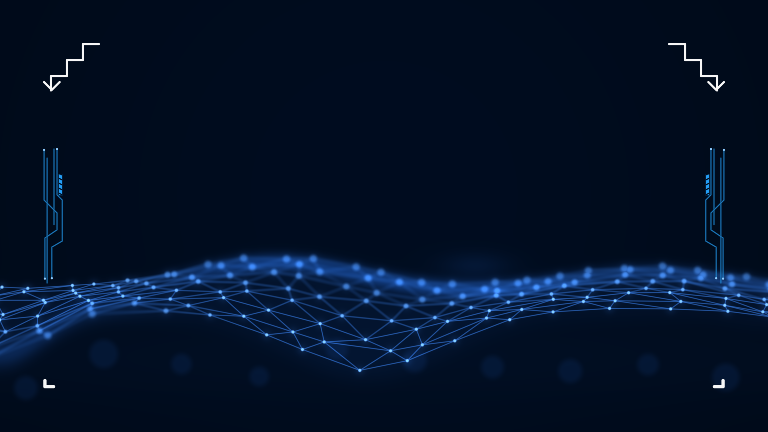
Write a WebGL 2 fragment shader that draws this background.

```glsl
#version 300 es
precision highp float;
// A dark blue backdrop with a rolling wireframe wave, soft bokeh and thin side ornaments.
// The wave is a jittered triangle grid stretched between a back and a front curve;
// blur grows away from the focal rows. Lengths are in canvas heights, origin lower left.
uniform vec2 u_resolution;
out vec4 outColor;

const vec3 NIGHT = vec3(0.0, 0.047, 0.118);
const vec3 HAZE = vec3(0.07, 0.19, 0.39);
const vec3 LINE = vec3(0.21, 0.42, 0.74);
const vec3 NODE = vec3(0.56, 0.80, 1.0);
const vec3 CIRCUIT = vec3(0.12, 0.54, 0.84);
const vec3 WHITE = vec3(0.97);
const float ROWS = 8.0;
const float CENTER = 0.889;
const float BACK_SPACING = 0.082;
const float FRONT_SPACING = 0.118;
const float STAIR = 0.037;
const int BOKEH_COUNT = 10;

vec2 hash2(vec2 p) {
  vec3 q = fract(vec3(p.xyx) * vec3(0.1031, 0.1030, 0.0973));
  q += dot(q, q.yzx + 33.33);
  return fract((q.xx + q.yz) * q.zy);
}

float bump(float x, float center, float width) {
  float t = (x - center) / width;
  return exp(-t * t);
}

float segment(vec2 p, vec2 a, vec2 b) {
  vec2 d = b - a;
  return length(p - a - d * clamp(dot(p - a, d) / dot(d, d), 0.0, 1.0));
}

float stroke(float d, float halfWidth, float px) {
  return 1.0 - smoothstep(halfWidth - 0.5 * px, halfWidth + 0.5 * px, d);
}

// Outline of the wave
float backEdge(float x) { return 0.335 + 0.073 * bump(x, 0.64, 0.28) + 0.05 * bump(x, 1.5, 0.27); }
float frontEdge(float x) {
  return 0.285 - 0.143 * bump(x, 0.85, 0.25) - 0.115 * bump(x, 0.0, 0.14) - 0.02 * smoothstep(1.6, 1.78, x);
}

float rowDepth(float j) { float t = j / (ROWS - 1.0); return mix(t, t * t, 0.3); }

vec2 meshNode(float i, float j) {
  float v = rowDepth(j);
  vec2 r = hash2(vec2(i + 40.0, j + 7.0)) - 0.5;
  float x = CENTER + (i + 0.5 * mod(j, 2.0) + 0.5 * r.x) * mix(BACK_SPACING, FRONT_SPACING, v);
  return vec2(x, mix(backEdge(x), frontEdge(x), clamp(v + 0.09 * r.y, 0.0, 1.0)));
}

vec3 mesh(vec2 p, float px) {
  float dark = 1.0, dots = 0.0;
  for (float j = 0.0; j < ROWS; j++) {
    float v = rowDepth(j);
    float column = floor((p.x - CENTER) / mix(BACK_SPACING, FRONT_SPACING, v));
    float nearBlur = smoothstep(0.55, 0.95, v) * (1.0 - smoothstep(0.2, 0.55, p.x));
    float farBlur = (1.0 - smoothstep(0.05, 0.6, v)) * smoothstep(0.2, 0.5, p.x);
    float blur = max(farBlur, nearBlur);
    float width = mix(0.0012, 0.008, blur) + 0.5 * px;
    float gain = mix(0.6, 0.1, sqrt(blur));
    float radius = mix(0.0038, 0.009, blur);
    float soft = mix(0.5 * px + 0.0008, 0.005, blur);
    float side = mod(j, 2.0) * 2.0 - 1.0;
    for (float k = -2.0; k <= 2.0; k++) {
      float i = column + k;
      vec2 a = meshNode(i, j);
      // Overlapping lines are screened so that crossings do not burn out
      dark *= 1.0 - gain * (1.0 - smoothstep(0.0, width, segment(p, a, meshNode(i + 1.0, j))));
      if (j < ROWS - 1.0) {
        dark *= 1.0 - gain * (1.0 - smoothstep(0.0, width, segment(p, a, meshNode(i, j + 1.0))));
        dark *= 1.0 - gain * (1.0 - smoothstep(0.0, width, segment(p, a, meshNode(i + side, j + 1.0))));
      }
      float d = length(p - a);
      float disc = 1.0 - smoothstep(radius - soft, radius + soft, d);
      dots = max(dots, disc * mix(0.95, 0.36, sqrt(blur)));
      dark *= 1.0 - 0.13 * bump(d, 0.0, 0.012);
    }
  }
  return LINE * (1.0 - dark) * (1.0 - dots) + mix(LINE, NODE, dots) * dots;
}

vec3 ornaments(vec3 color, vec2 p, float px) {
  // Circuit traces with end dots and a hatched tab
  vec2 a[6] = vec2[6](vec2(0.102, 0.653), vec2(0.102, 0.537), vec2(0.132, 0.507),
    vec2(0.132, 0.468), vec2(0.104, 0.449), vec2(0.104, 0.355));
  vec2 b[6] = vec2[6](vec2(0.132, 0.655), vec2(0.132, 0.549), vec2(0.144, 0.537),
    vec2(0.144, 0.442), vec2(0.120, 0.428), vec2(0.120, 0.356));
  float d = min(segment(p, vec2(0.109, 0.634), vec2(0.109, 0.345)), segment(p, vec2(0.125, 0.655), vec2(0.125, 0.48)));
  for (int k = 0; k < 5; k++) d = min(d, min(segment(p, a[k], a[k + 1]), segment(p, b[k], b[k + 1])));
  color = mix(color, CIRCUIT, 0.85 * stroke(d, 0.0013, px));
  float ends = min(min(length(p - a[0]), length(p - b[0])), min(length(p - a[5]), length(p - b[5])));
  color = mix(color, NODE, stroke(ends, 0.0025, px));
  vec2 tab = abs(p - vec2(0.140, 0.572)) - vec2(0.004, 0.024);
  float hatch = abs(fract((p.y + 0.5 * p.x) / 0.0115) - 0.5) * 0.0115;
  color = mix(color, CIRCUIT * 1.15, stroke(max(max(tab.x, tab.y), hatch - 0.0042), 0.0, px));

  // Stepped arrow and corner bracket
  vec2 tip = vec2(0.120, 0.792);
  d = min(segment(p, tip, tip + vec2(-0.018, 0.018)), segment(p, tip, tip + vec2(0.018)));
  for (float k = 0.0; k < 3.0; k++) {
    vec2 s = vec2(0.229, 0.898) - k * STAIR;
    vec2 corner = s - vec2(STAIR, 0.0);
    d = min(d, min(segment(p, s, corner), segment(p, corner, corner - vec2(0.0, STAIR * 0.9))));
    d = min(d, segment(p, corner, corner - vec2(0.0, k < 2.0 ? STAIR : 0.0321)));
  }
  color = mix(color, WHITE, stroke(d, 0.0025, px));
  vec2 c = vec2(0.104, 0.105);
  d = min(segment(p, c, c + vec2(0.0, 0.014)), segment(p, c, c + vec2(0.020, 0.0)));
  return mix(color, WHITE, stroke(d, 0.0038, px));
}

void main() {
  vec2 p = gl_FragCoord.xy / u_resolution.y;
  float px = 1.0 / u_resolution.y, aspect = u_resolution.x * px;
  vec2 fromMiddle = p - vec2(CENTER, 0.55);
  vec3 color = NIGHT * mix(0.72, 1.04, exp(-0.9 * dot(fromMiddle, fromMiddle)));

  // Haze along the far crest, inside the wave and under its near edge
  float back = backEdge(p.x), front = frontEdge(p.x);
  float crest = smoothstep(0.3, 0.6, p.x) * (1.0 - 0.5 * smoothstep(1.15, 1.4, p.x));
  color += HAZE * 0.8 * crest * bump(p.y, back - 0.016, 0.02);
  color += HAZE * 0.14 * smoothstep(front - 0.06, front + 0.03, p.y) * (1.0 - smoothstep(back - 0.03, back + 0.025, p.y));
  color += HAZE * 0.4 * bump(p.y, front + 0.01, 0.03) * (1.0 - smoothstep(0.1, 0.5, p.x));
  color += HAZE * 0.22 * bump(p.x, 1.1, 0.08) * bump(p.y, 0.385, 0.03);
  color += HAZE * 0.05 * bump(p.y, 0.17, 0.1);

  // Large defocused lights below the wave
  for (int k = 0; k < BOKEH_COUNT; k++) {
    vec2 r = hash2(vec2(float(k) + 3.0, 19.0));
    vec2 center = vec2(0.06 + 0.18 * float(k), 0.06 + 0.14 * r.x);
    float radius = mix(0.022, 0.036, r.y);
    color += HAZE * 0.2 * (1.0 - smoothstep(radius - 0.012, radius + 0.008, length(p - center)));
  }
  if (p.y > 0.1 && p.y < 0.46) color += mesh(p, px);
  color = ornaments(color, vec2(min(p.x, aspect - p.x), p.y), px);
  outColor = vec4(min(color, 1.0), 1.0);
}
```
